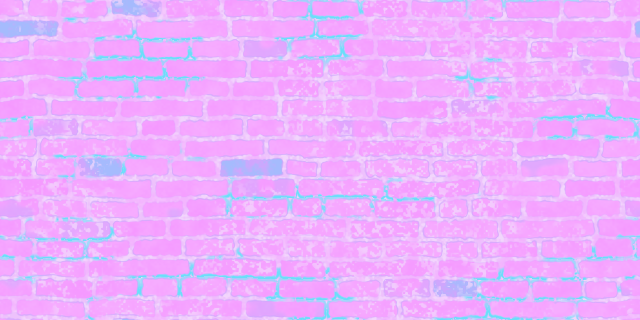
Reproduce this texture procedurally as a WebGL 1 fragment shader.

```glsl
precision highp float;
// Weathered pink brick wall: 16 courses alternating 8 long and 13 short bricks.
// Each brick is a rounded box between jittered joints; wrapped value noise adds
// ragged edges, pale mortar, worn faces, odd blue bricks and cyan crevices.

uniform vec2 u_resolution;

const vec2 WALL = vec2(32.0, 16.0);   // wall size, in course heights
const float LONG_COUNT = 8.0;
const float SHORT_COUNT = 13.0;
const float COURSE_SHIFT = 0.08;

const vec3 PINK = vec3(0.96, 0.60, 1.00);
const vec3 ROSE = vec3(0.965, 0.675, 1.00);
const vec3 MORTAR = vec3(0.93, 0.76, 0.99);
const vec3 CHALK = vec3(0.95, 0.84, 0.99);
const vec3 LAVENDER = vec3(0.80, 0.65, 0.99);
const vec3 BLUE = vec3(0.62, 0.74, 0.99);
const vec3 CYAN = vec3(0.42, 0.87, 0.98);

float hash(vec2 p) {
  return fract(sin(dot(p, vec2(12.9898, 78.233))) * 43758.5);
}

// Value noise that wraps at the wall borders
float noise(vec2 q, vec2 freq, float seed) {
  vec2 x = q * freq;
  vec2 period = WALL * freq;
  vec2 cell = floor(x);
  vec2 f = fract(x);
  f = f * f * (3.0 - 2.0 * f);
  vec2 lo = mod(cell, period) + seed;
  vec2 hi = mod(cell + 1.0, period) + seed;
  return mix(mix(hash(lo), hash(vec2(hi.x, lo.y)), f.x),
             mix(hash(vec2(lo.x, hi.y)), hash(hi), f.x), f.y);
}

// Position of a vertical joint, in brick widths
float joint(float index, float row, float count) {
  return index + 0.42 * (hash(vec2(mod(index, count), row + 3.7)) - 0.5);
}

float roundedBox(vec2 p, vec2 halfSize, float radius) {
  vec2 d = abs(p) - halfSize + radius;
  return length(max(d, 0.0)) + min(max(d.x, d.y), 0.0) - radius;
}

// Returns signed distance to the brick, its random id and its local height
vec3 brickAt(vec2 q) {
  float y = q.y - COURSE_SHIFT;
  float row = mod(floor(y), WALL.y);
  float count = mix(LONG_COUNT, SHORT_COUNT, mod(row, 2.0));
  float width = WALL.x / count;
  float x = q.x / width + hash(vec2(row, 9.1));
  float i = floor(x);
  if (x < joint(i, row, count)) i -= 1.0;
  if (x > joint(i + 1.0, row, count)) i += 1.0;
  float left = joint(i, row, count);
  float right = joint(i + 1.0, row, count);
  float id = hash(vec2(mod(i, count) + 5.3, row + 17.9));
  vec2 local = vec2((x - 0.5 * (left + right)) * width, fract(y) - 0.5);
  vec2 halfSize = vec2(0.5 * (right - left) * width - 0.12,
                       0.37 + 0.05 * fract(id * 37.0));
  return vec3(roundedBox(local, halfSize, 0.17), id, local.y);
}

// Brick face: mottled pink, a few bricks stained lavender or blue
vec3 faceColor(float id, float mottle, float grain) {
  float tone = 0.55 * fract(id * 91.0) + 0.6 * mottle + 0.5 * grain - 0.25;
  vec3 color = mix(PINK, ROSE, clamp(tone, 0.0, 1.0));
  float faint = step(0.87, id) * smoothstep(0.35, 0.75, mottle);
  color = mix(color, LAVENDER, 0.5 * faint);
  vec3 stain = mix(LAVENDER, BLUE, smoothstep(0.25, 0.65, 0.6 * mottle + 0.4 * grain));
  return mix(color, stain, 0.9 * step(0.952, id));
}

void main() {
  vec2 q = gl_FragCoord.xy / u_resolution * WALL;
  float soft = max(0.035, WALL.y / u_resolution.y * 0.7);

  // Noise layers
  float mottle = noise(q, vec2(1.5), 11.0);
  float grain = 0.5 * noise(q, vec2(4.0), 23.0) + 0.5 * noise(q, vec2(9.0), 31.0);
  float damp = 0.72 * noise(q, vec2(0.25, 0.5), 47.0) + 0.28 * noise(q, vec2(2.0), 53.0);
  float wear = 0.7 * noise(q, vec2(0.25), 61.0) + 0.3 * noise(q, vec2(2.0), 67.0);

  // Ragged brick outlines
  vec2 bend = vec2(noise(q, vec2(0.5), 71.0), noise(q, vec2(0.5), 79.0)) - 0.5;
  vec2 chip = vec2(noise(q, vec2(4.0), 83.0), noise(q, vec2(4.0), 89.0)) - 0.5;
  vec3 brick = brickAt(q + 0.2 * bend + 0.1 * chip);
  float dist = brick.x + 0.09 * (grain - 0.5);

  // Face with mortar smeared over worn areas
  vec3 mortar = mix(MORTAR, CHALK, smoothstep(0.4, 0.75, grain));
  mortar = mix(mortar, ROSE, 0.6 * smoothstep(0.5, 0.2, mottle));
  vec3 face = faceColor(brick.y, mottle, grain);
  float smear = smoothstep(0.5, 0.72, wear) * smoothstep(0.48, 0.68, grain);
  face = mix(face, mortar, 0.75 * smear);
  vec3 color = mix(face, mortar, smoothstep(-soft, soft, dist));

  // Shaded rim, then damp cyan crevices, strongest below each brick
  float rim = smoothstep(0.07, 0.0, abs(dist));
  color = mix(color, LAVENDER, rim * (0.15 + 0.5 * smoothstep(0.4, 0.7, mottle)));
  float crevice = smoothstep(0.12, 0.02, abs(dist - 0.08));
  float below = mix(1.0, 0.6, smoothstep(-0.2, 0.3, brick.z));
  float wet = smoothstep(0.57, 0.68, damp) * smoothstep(0.2, 0.45, grain);
  color = mix(color, CYAN, crevice * below * wet);

  gl_FragColor = vec4(color, 1.0);
}
```
